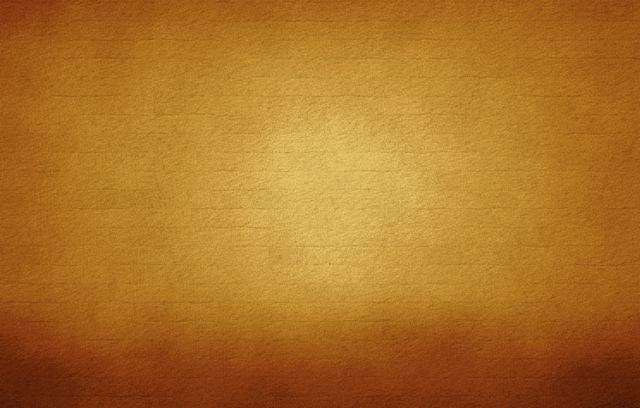
Reproduce this texture procedurally as a WebGL 1 fragment shader.

```glsl
precision highp float;
// Aged golden paper over faint brick courses, with a warm central glow and burnt edges.
uniform vec2 u_resolution;

const float COURSE_HEIGHT = 0.046;
const float BRICK_WIDTH = 0.094;

vec2 gradientAt(vec2 cell) {
    float h = fract(sin(dot(cell, vec2(127.1, 311.7))) * 43758.5);
    float angle = 6.28318 * h;
    return vec2(cos(angle), sin(angle));
}

// Gradient noise, roughly -0.7 to 0.7
float gradientNoise(vec2 p) {
    vec2 i = floor(p);
    vec2 f = fract(p);
    vec2 u = f * f * f * (f * (f * 6.0 - 15.0) + 10.0);
    float a = dot(gradientAt(i), f);
    float b = dot(gradientAt(i + vec2(1.0, 0.0)), f - vec2(1.0, 0.0));
    float c = dot(gradientAt(i + vec2(0.0, 1.0)), f - vec2(0.0, 1.0));
    float d = dot(gradientAt(i + vec2(1.0, 1.0)), f - vec2(1.0, 1.0));
    return mix(mix(a, b, u.x), mix(c, d, u.x), u.y);
}

float fbm(vec2 p) {
    float sum = 0.0;
    float amplitude = 0.5;
    for (int i = 0; i < 4; i++) {
        sum += amplitude * gradientNoise(p);
        p = p * 2.03 + vec2(17.3, 9.1);
        amplitude *= 0.5;
    }
    return sum;
}

// Burnt umber through amber to pale gold
vec3 goldRamp(float t) {
    vec3 c = mix(vec3(0.26, 0.09, 0.03), vec3(0.40, 0.15, 0.04), smoothstep(0.0, 0.15, t));
    c = mix(c, vec3(0.54, 0.23, 0.07), smoothstep(0.13, 0.31, t));
    c = mix(c, vec3(0.62, 0.35, 0.09), smoothstep(0.28, 0.46, t));
    c = mix(c, vec3(0.69, 0.46, 0.13), smoothstep(0.42, 0.61, t));
    c = mix(c, vec3(0.76, 0.56, 0.20), smoothstep(0.57, 0.76, t));
    return mix(c, vec3(0.87, 0.73, 0.39), smoothstep(0.71, 1.0, t));
}

float softSpot(vec2 uv, vec2 center, vec2 radius) {
    vec2 d = (uv - center) / radius;
    return exp(-dot(d, d));
}

// Broad light: glow, darkened sides, scorched top and bottom
float lightField(vec2 uv, float drift) {
    float glow = 0.39 * softSpot(uv, vec2(0.53, 0.56), vec2(0.26, 0.32))
               + 0.06 * softSpot(uv, vec2(0.50, 0.30), vec2(0.18, 0.12))
               + 0.04 * softSpot(uv, vec2(0.14, 0.66), vec2(0.13, 0.14));
    float sides = 0.13 * (1.0 - smoothstep(0.0, 0.17, uv.x))
                + 0.11 * smoothstep(0.78, 1.0, uv.x);
    float top = mix(0.19, 0.09, uv.x) * smoothstep(0.82, 1.02, uv.y);
    float bottom = 0.39 * (1.0 - smoothstep(-0.07, 0.34, uv.y + 0.04 * drift));
    float scorch = 0.09 * softSpot(uv, vec2(0.64, 0.17), vec2(0.12, 0.07))
                 + 0.06 * softSpot(uv, vec2(0.08, 0.11), vec2(0.16, 0.10))
                 + 0.04 * softSpot(uv, vec2(0.95, 0.10), vec2(0.18, 0.16))
                 + 0.04 * softSpot(uv, vec2(0.17, 0.86), vec2(0.04, 0.10));
    return 0.57 + glow - sides - top - bottom - scorch + 0.04 * drift;
}

// Soft dark mortar seam with a faint lit lip below it
float seam(float offset, float width) {
    float shadow = exp(-offset * offset / (width * width));
    float lipOffset = offset + 2.2 * width;
    float lip = exp(-lipOffset * lipOffset / (width * width));
    return 0.35 * lip - shadow;
}

float brickRelief(vec2 p) {
    vec2 wobble = vec2(fbm(p * 20.0), fbm(p * 16.0 + 40.0));
    vec2 q = p + wobble * vec2(0.008, 0.008);
    float course = q.y / COURSE_HEIGHT + 0.37;
    float row = floor(course);
    float dy = (fract(course + 0.5) - 0.5) * COURSE_HEIGHT;
    float column = q.x / BRICK_WIDTH + 0.5 * mod(row, 2.0);
    float dx = (fract(column + 0.5) - 0.5) * BRICK_WIDTH;
    float wear = smoothstep(-0.40, 0.40, gradientNoise(p * vec2(6.0, 19.0) + 5.0));
    float breaks = smoothstep(-0.60, 0.20, gradientNoise(p * 40.0 + 23.0));
    float jointWear = smoothstep(-0.1, 0.5, gradientNoise(p * 9.0 + 71.0));
    float tone = gradientNoise(vec2(floor(column), row) * 0.73 + 0.31);
    return 0.080 * wear * breaks * seam(dy, 0.0019)
         + 0.028 * jointWear * seam(dx, 0.0024) + 0.034 * tone;
}

// Fine fibres, sharp speckle and sparse dark pits
float paperGrain(vec2 p) {
    vec2 along = vec2(0.93, 0.37);
    vec2 fibre = vec2(dot(p, along), dot(p, vec2(-along.y, along.x)));
    vec2 q = fibre * vec2(55.0, 112.0);
    float emboss = fbm(q) - fbm(q + vec2(0.10, -0.40));
    float speckle = gradientNoise(p * 237.0 + 13.0);
    float mottle = fbm(p * vec2(42.0, 64.0) + 83.0);
    float pits = smoothstep(0.18, 0.50, gradientNoise(fibre * vec2(65.0, 130.0) + 57.0));
    return 0.105 * emboss + 0.105 * speckle + 0.060 * mottle - 0.050 * pits;
}

void main() {
    vec2 uv = gl_FragCoord.xy / u_resolution;
    vec2 p = gl_FragCoord.xy / u_resolution.y;

    float drift = fbm(p * 2.6 + vec2(3.7, 8.2));
    float stain = fbm(p * 9.0 + 31.0);
    float relief = brickRelief(p) + paperGrain(p);

    float light = lightField(uv, drift) + 0.08 * stain + 0.5 * relief;
    vec3 color = goldRamp(light) * (1.0 + 0.78 * relief);

    gl_FragColor = vec4(clamp(color, 0.0, 1.0), 1.0);
}
```
